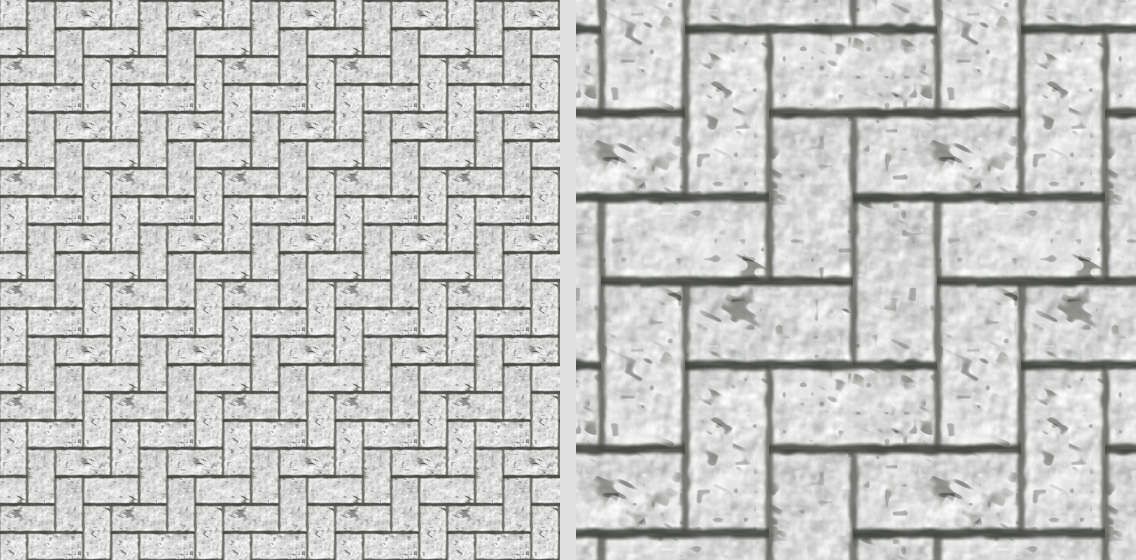
Left, the full canvas; right, a detail of the centre.
A three.js fragment shader for this texture:

```glsl
// Pale concrete pavers in a herringbone bond with dark recessed joints.
varying vec2 vUv;

const float CELLS = 20.0;            // half-brick cells across and down
const float PERIOD = 4.0;            // cells before the bond repeats
const vec2 BOND_SHIFT = vec2(0.03, -0.015);
const vec2 JOINT_CORE = vec2(0.012, 0.022);  // x: upright, y: level joints
const vec2 JOINT_EDGE = vec2(0.075, 0.088);
const float JOINT_WOBBLE = 0.03;
const float RELIEF = 0.42;
const float GRAIN = 0.17;
const vec3 STONE = vec3(0.845, 0.848, 0.843);
const vec3 CHALK = vec3(0.93);
const vec3 PIT = vec3(0.45, 0.45, 0.44);
const vec3 UPRIGHT_JOINT = vec3(0.43, 0.43, 0.41);
const vec3 LEVEL_JOINT = vec3(0.29, 0.30, 0.28);

float hash(vec2 p) {
  vec3 a = fract(vec3(p.xyx) * 0.1031);
  a += dot(a, a.yzx + 33.33);
  return fract((a.x + a.y) * a.z);
}

float noise(vec2 p) {
  vec2 i = floor(p);
  vec2 f = fract(p);
  f = f * f * (3.0 - 2.0 * f);
  float low = mix(hash(i), hash(i + vec2(1.0, 0.0)), f.x);
  float high = mix(hash(i + vec2(0.0, 1.0)), hash(i + 1.0), f.x);
  return mix(low, high, f.y);
}

float fbm(vec2 p) {
  float sum = 0.0;
  float weight = 0.5;
  for (int k = 0; k < 4; k++) {
    sum += weight * noise(p);
    p = mat2(1.6, 1.2, -1.2, 1.6) * p + 7.3;
    weight *= 0.5;
  }
  return sum;
}

// Brick origin in xy and its size in zw; rows run downwards.
vec4 herringbone(vec2 p) {
  vec2 cell = floor(p);
  float part = mod(cell.x - cell.y, 4.0);
  if (part < 0.5) return vec4(cell - vec2(0.0, 1.0), 1.0, 2.0);
  if (part < 1.5) return vec4(cell, 1.0, 2.0);
  if (part < 2.5) return vec4(cell, 2.0, 1.0);
  return vec4(cell - vec2(1.0, 0.0), 2.0, 1.0);
}

vec3 stoneFace(vec2 q, vec2 seed) {
  vec2 s = q + seed;

  // Cloudy mottling, lit relief and fine grain
  float cloud = fbm(s * 2.2) - 0.47;
  float slope = fbm(s * 4.5) - fbm((s + vec2(0.04, 0.05)) * 4.5);
  float grain = noise(s * 13.0 + 5.0) - 0.5;
  vec3 color = STONE + 0.13 * cloud + RELIEF * slope + GRAIN * grain * 0.6;

  // Chalky smears and white flecks
  float smear = smoothstep(0.52, 0.66, fbm(s * vec2(1.8, 3.2) + 21.0));
  float fleck = smoothstep(0.80, 0.93, noise(s * 11.0 + 40.0));
  color = mix(color, CHALK, 0.45 * smear + 0.5 * fleck);

  // Slanted pits gathered in worn patches
  vec2 slant = mat2(0.9, -0.44, 0.44, 0.9) * s;
  float patchMask = smoothstep(0.42, 0.72, noise(s * 1.9 + 60.0));
  float pits = smoothstep(0.70, 0.88, noise(slant * vec2(6.0, 13.0) + 80.0));
  float dots = smoothstep(0.84, 0.95, noise(s * 9.0 + 95.0));
  return mix(color, PIT, 0.75 * pits * patchMask + 0.5 * dots);
}

void main() {
  vec2 p = vec2(vUv.x, 1.0 - vUv.y) * CELLS + BOND_SHIFT;
  vec4 brick = herringbone(p);
  vec2 q = p - brick.xy;
  vec2 id = mod(brick.xy, PERIOD);
  vec2 seed = 40.0 * vec2(hash(id + 3.0), hash(id + 17.0)) + 10.0;

  vec3 color = stoneFace(q, seed);
  color += 0.025 * (hash(id + 29.0) - 0.5);

  // Worn bevel: light rim, with shade under the top and left edges
  vec2 edge = min(q, brick.zw - q);
  float nearest = min(edge.x, edge.y);
  color += 0.035 * smoothstep(0.06, 0.10, nearest)
                 * (1.0 - smoothstep(0.10, 0.17, nearest));
  color -= 0.13 * exp(-q.y * 14.0) + 0.08 * exp(-q.x * 14.0);

  // Joints with ragged edges and uneven dirt
  float ragged = JOINT_WOBBLE * (noise((q + seed) * 7.0) - 0.5);
  vec2 joint = 1.0 - smoothstep(JOINT_CORE, JOINT_EDGE, edge + ragged);
  float dirt = 0.09 * (noise((q + seed) * 5.0 + 12.0) - 0.5);
  color = mix(color, UPRIGHT_JOINT + dirt, 0.92 * joint.x);
  color = mix(color, LEVEL_JOINT + dirt, 0.95 * joint.y);

  gl_FragColor = vec4(clamp(color, 0.0, 1.0), 1.0);
}
```
